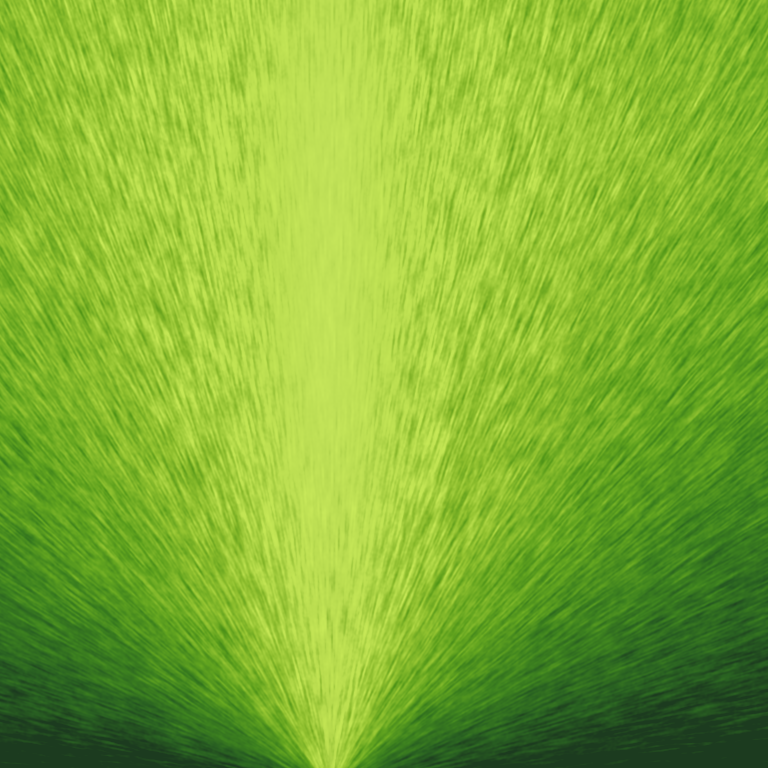
Write a WebGL 1 fragment shader that draws this background.

```glsl
precision highp float;
// A green burst of fine fibres fanning out from a point near the bottom edge.
// Tone falls with the angle from the vertical axis; fibres are value noise
// averaged along the radial direction, so their width stays even everywhere.

uniform vec2 u_resolution;

const vec2 BURST_CENTER = vec2(0.43, -0.03);

const vec3 DEEP_GREEN = vec3(0.11, 0.23, 0.12);
const vec3 PINE_GREEN = vec3(0.16, 0.38, 0.13);
const vec3 LEAF_GREEN = vec3(0.24, 0.51, 0.12);
const vec3 GRASS_GREEN = vec3(0.38, 0.64, 0.12);
const vec3 LIME_GREEN = vec3(0.56, 0.75, 0.18);
const vec3 PALE_LIME = vec3(0.72, 0.86, 0.30);
const vec3 GLOW_LIME = vec3(0.78, 0.90, 0.37);

const float AXIS_TONE = 1.06;       // tone on the vertical axis
const float ANGLE_FALL = 0.48;      // linear tone loss per radian
const float ANGLE_CURVE = 0.19;     // quadratic tone loss
const float TOP_SHADE = 0.06;
const float GLOW_WIDTH = 0.065;

const int FIBRE_TAPS = 18;
const float FIBRE_LENGTH = 0.031;
const float FIBRE_DENSITY = 340.0;  // noise cells across the canvas
const float FIBRE_CONTRAST = 0.68;
const float CLUMP_DENSITY = 45.0;
const float CLUMP_CONTRAST = 0.05;

float hash(vec2 p) {
  vec3 q = fract(p.xyx * 0.1031);
  q += dot(q, q.yzx + 33.33);
  return fract((q.x + q.y) * q.z);
}

float valueNoise(vec2 p) {
  vec2 cell = floor(p);
  vec2 f = fract(p);
  f = f * f * (3.0 - 2.0 * f);
  float low = mix(hash(cell), hash(cell + vec2(1.0, 0.0)), f.x);
  float high = mix(hash(cell + vec2(0.0, 1.0)), hash(cell + 1.0), f.x);
  return mix(low, high, f.y);
}

// Noise averaged along the ray through uv, centred on zero.
float fibres(vec2 uv, vec2 ray, float radius) {
  float span = min(FIBRE_LENGTH, radius * 0.8);
  float sum = 0.0;
  for (int i = 0; i < FIBRE_TAPS; i++) {
    float along = (float(i) + 0.5) / float(FIBRE_TAPS) - 0.5;
    vec2 p = uv + ray * along * span;
    sum += valueNoise(p * FIBRE_DENSITY + 300.0);
  }
  return sum / float(FIBRE_TAPS) - 0.5;
}

// Six evenly spaced stops from shadow to light.
vec3 greenRamp(float tone) {
  float k = clamp(tone, 0.0, 1.0) * 5.0;
  vec3 color = mix(DEEP_GREEN, PINE_GREEN, clamp(k, 0.0, 1.0));
  color = mix(color, LEAF_GREEN, clamp(k - 1.0, 0.0, 1.0));
  color = mix(color, GRASS_GREEN, clamp(k - 2.0, 0.0, 1.0));
  color = mix(color, LIME_GREEN, clamp(k - 3.0, 0.0, 1.0));
  return mix(color, PALE_LIME, clamp(k - 4.0, 0.0, 1.0));
}

void main() {
  vec2 uv = gl_FragCoord.xy / u_resolution;
  vec2 offset = uv - BURST_CENTER;
  float radius = length(offset);
  vec2 ray = offset / max(radius, 0.001);

  // Broad light: bright axis, dark lower corners
  float angle = atan(abs(offset.x), offset.y);
  float tone = AXIS_TONE - ANGLE_FALL * angle - ANGLE_CURVE * angle * angle;
  tone -= TOP_SHADE * smoothstep(0.75, 1.0, uv.y);

  // Fibres and clumps, calmer in the upper part of the axis
  float calm = (1.0 - smoothstep(0.02, 0.13, abs(offset.x)))
             * smoothstep(0.15, 0.55, uv.y);
  float detail = fibres(uv, ray, radius) * FIBRE_CONTRAST;
  detail += (valueNoise(uv * CLUMP_DENSITY + 50.0) - 0.5) * CLUMP_CONTRAST;
  detail *= mix(1.0, 0.5, calm);
  vec3 color = greenRamp(tone + detail);

  // Soft column of light
  float column = exp(-pow(abs(offset.x) / GLOW_WIDTH, 2.0));
  column *= smoothstep(0.0, 0.55, uv.y) * (1.0 - 0.5 * smoothstep(0.8, 1.0, uv.y));
  color = mix(color, GLOW_LIME, 0.6 * column);

  // Light and shade on single fibres of the bright part
  color += vec3(0.34, 0.30, 0.20) * detail * smoothstep(0.3, 1.0, tone);
  gl_FragColor = vec4(clamp(color, 0.0, 1.0), 1.0);
}
```
